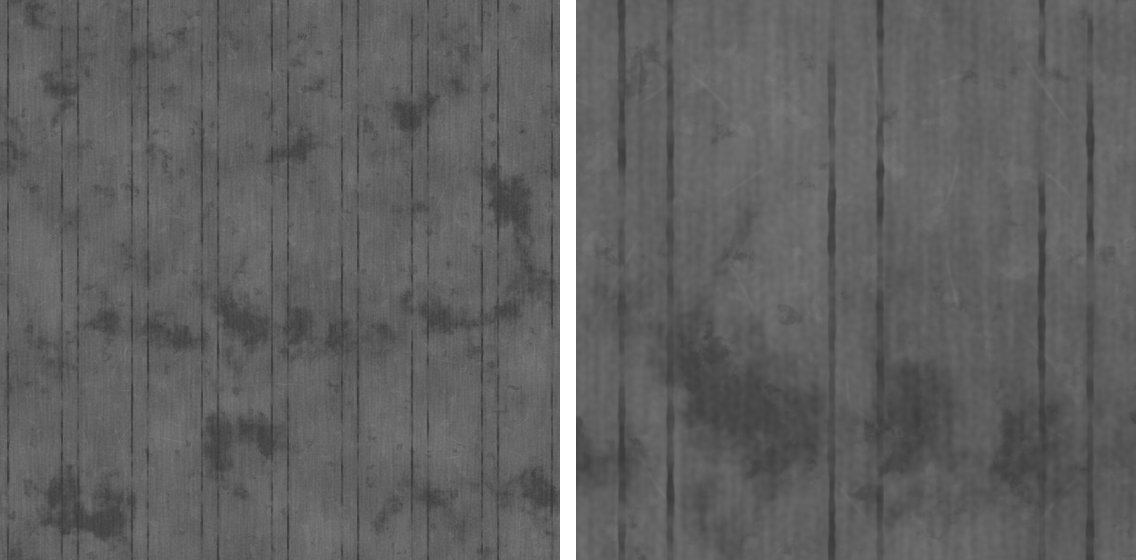
Left, the full canvas; right, a detail of the centre.
Give the GLSL for this texture, as a three.js fragment shader.

```glsl
// Worn grey metal panelling: eight tileable strips divided by paired dark grooves.
// Periodic gradient noise builds ragged stains, mottling, pale chips and brushed
// grain; distance functions draw the grooves and fine curved scratches.

varying vec2 vUv;

const float STRIPS = 8.0;
const float GROOVE_OFFSET = 0.115;      // from strip border, in strip widths
const float GROOVE_HALF_WIDTH = 0.0021; // in canvas widths
const vec3 METAL = vec3(0.402);
const vec3 STAIN = vec3(0.262);
const vec3 GROOVE = vec3(0.245);

vec2 hash2(vec2 p) {
  vec3 q = fract(p.xyx * vec3(0.1031, 0.1030, 0.0973));
  q += dot(q, q.yzx + 33.33);
  return fract((q.xx + q.yz) * q.zy);
}

float cornerGradient(vec2 cell, vec2 offset, vec2 cells, float seed) {
  float angle = 6.2832 * hash2(mod(cell, cells) + seed).x;
  return dot(vec2(cos(angle), sin(angle)), offset);
}

// Gradient noise, about -0.7 to 0.7, repeating once per canvas.
float noise(vec2 uv, vec2 cells, float seed) {
  vec2 p = uv * cells;
  vec2 i = floor(p);
  vec2 f = p - i;
  vec2 w = f * f * f * (f * (f * 6.0 - 15.0) + 10.0);
  vec2 e = vec2(1.0, 0.0);
  float low = mix(cornerGradient(i, f, cells, seed),
                  cornerGradient(i + e.xy, f - e.xy, cells, seed), w.x);
  float high = mix(cornerGradient(i + e.yx, f - e.yx, cells, seed),
                   cornerGradient(i + e.xx, f - e.xx, cells, seed), w.x);
  return mix(low, high, w.y);
}

float fbm(vec2 uv, float cells, float gain, float seed) {
  float sum = 0.0;
  float amplitude = 1.0;
  for (int i = 0; i < 6; i++) {
    sum += amplitude * noise(uv, vec2(cells), seed + float(i) * 17.0);
    cells *= 2.0;
    amplitude *= gain;
  }
  return sum;
}

// Paired grooves with wobbling edges and uneven depth along their length.
float grooves(vec2 uv) {
  float x = uv.x * STRIPS;
  float fromBorder = abs(fract(x + 0.5) - 0.5);
  float d = abs(fromBorder - GROOVE_OFFSET) / STRIPS;
  float id = floor(x * 2.0);
  vec2 along = vec2((id + 0.37) / (STRIPS * 2.0), uv.y);
  float wear = noise(along, vec2(16.0, 12.0), 211.0)
             + noise(along, vec2(16.0, 60.0), 223.0);
  float halfWidth = GROOVE_HALF_WIDTH + 0.0012 * noise(uv, vec2(90.0), 239.0);
  float line = 1.0 - smoothstep(halfWidth - 0.001, halfWidth + 0.001, d);
  float shade = 0.14 * exp(-d * 220.0);
  return max(line * clamp(0.6 + 0.8 * wear, 0.2, 0.95), shade);
}

// One faint bent scratch in some of the cells.
float scratches(vec2 uv, float cells, float seed) {
  vec2 cell = floor(uv * cells);
  vec2 shape = hash2(cell + seed);
  vec2 chance = hash2(cell + seed + 53.0);
  vec2 p = fract(uv * cells) - 0.5;
  float angle = 3.1416 * shape.x;
  float c = cos(angle);
  float s = sin(angle);
  p = vec2(c * p.x + s * p.y, c * p.y - s * p.x);
  p.y += (shape.y - 0.5) * 0.9 * p.x * p.x;
  float reach = mix(0.15, 0.42, chance.y);
  float line = 1.0 - smoothstep(0.0004, 0.0016, abs(p.y) / cells);
  float taper = 1.0 - smoothstep(reach * 0.4, reach, abs(p.x));
  return line * taper * step(0.6, chance.x);
}

void main() {
  vec2 uv = vUv;

  // Brushed grain and soft mottling
  float grain = 0.036 * noise(uv, vec2(230.0, 16.0), 3.0)
              + 0.018 * noise(uv, vec2(110.0, 6.0), 11.0)
              + 0.030 * noise(uv, vec2(210.0), 19.0);
  float mottle = 0.048 * fbm(uv, 6.0, 0.65, 31.0);
  vec3 color = METAL + mottle;

  // Broad stains with ragged edges, and small dark spots
  vec2 warp = 0.02 * vec2(noise(uv, vec2(9.0), 41.0), noise(uv, vec2(9.0), 47.0));
  float grime = fbm(uv + warp, 6.0, 0.6, 61.0);
  float stain = 0.72 * smoothstep(0.16, 0.62, grime)
              + 0.16 * smoothstep(-0.25, 0.25, grime);
  float spots = smoothstep(0.38, 0.7, fbm(uv, 28.0, 0.6, 83.0) + 0.25 * grime);
  color = mix(color, STAIN, clamp(stain + 0.4 * spots, 0.0, 0.9));

  // Pale chips and scratches
  float chips = smoothstep(0.3, 0.65, fbm(uv, 36.0, 0.65, 101.0));
  float scratch = 0.0;
  for (int i = 0; i < 4; i++) {
    float layer = float(i);
    scratch += scratches(fract(uv + layer * 0.137), 7.0 + layer * 3.0, 131.0 + layer * 29.0);
  }
  color += 0.028 * chips + 0.028 * scratch * (1.0 - stain);

  color = mix(color, GROOVE, grooves(uv)) + grain;
  gl_FragColor = vec4(color, 1.0);
}
```
